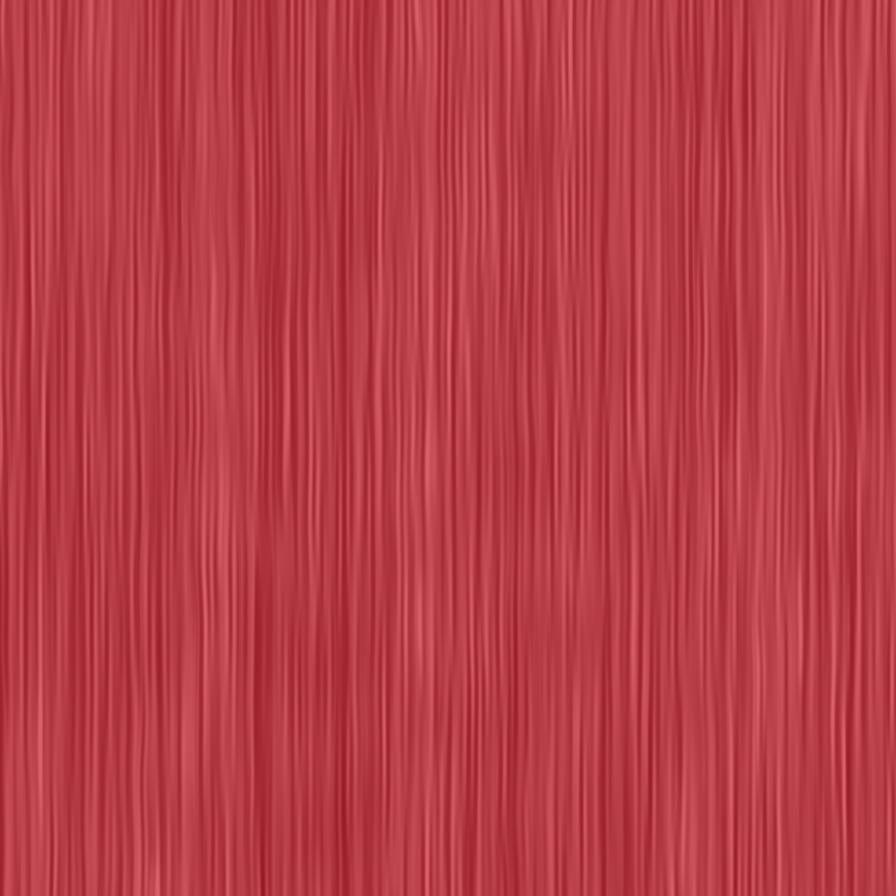
This texture is drawn by a Shadertoy shader. Its source:

```glsl
const vec3 DARK_RED = vec3(0.665, 0.185, 0.226);
const vec3 PALE_RED = vec3(0.808, 0.332, 0.368);
const float MEAN_TONE = 0.40;

// Streak layers: columns across the canvas, segments along its height
const vec2 HAIR_SCALE = vec2(245.0, 6.5);
const vec2 FIBER_SCALE = vec2(140.0, 3.8);
const vec2 STRAND_SCALE = vec2(75.0, 2.6);
const vec2 BAND_SCALE = vec2(26.0, 2.4);
const vec2 CLOUD_SCALE = vec2(17.0, 11.0);
const vec2 GLINT_SCALE = vec2(130.0, 4.5);
const vec2 GROOVE_SCALE = vec2(130.0, 1.2);

const float HAIR_AMOUNT = 0.54;
const float FIBER_AMOUNT = 0.30;
const float STRAND_AMOUNT = 0.17;
const float BAND_AMOUNT = 0.12;
const float CLOUD_AMOUNT = 0.10;
const float GLINT_AMOUNT = 0.50;
const float GROOVE_AMOUNT = 0.45;

const vec2 SWAY_SCALE = vec2(32.0, 13.0);
const float SWAY_AMOUNT = 0.0013;

float hash(vec2 p) {
    return fract(sin(dot(p, vec2(127.1, 311.7))) * 43758.5453);
}

// Smooth noise along one column, shifted so that segment ends do not line up
float columnNoise(float column, float y, float seed) {
    y += 17.0 * hash(vec2(column, seed + 0.5));
    float cell = floor(y);
    float blend = smoothstep(0.0, 1.0, y - cell);
    vec2 key = vec2(column + seed * 37.0, cell);
    return mix(hash(key), hash(key + vec2(0.0, 1.0)), blend);
}

// Streaked noise from -1 to 1
float streaks(vec2 p, float seed) {
    float column = floor(p.x);
    float blend = smoothstep(0.0, 1.0, p.x - column);
    float left = columnNoise(column, p.y, seed);
    float right = columnNoise(column + 1.0, p.y, seed);
    return 2.0 * mix(left, right, blend) - 1.0;
}

// Streaks set against their neighbours, which leaves only narrow lines
float crispStreaks(vec2 p, float seed) {
    vec2 side = vec2(1.0, 0.0);
    float around = streaks(p - side, seed) + streaks(p + side, seed);
    return streaks(p, seed) - 0.5 * around;
}

void mainImage(out vec4 fragColor, in vec2 fragCoord) {
    vec2 uv = fragCoord / iResolution.y;

    // Gentle sideways drift of the grain
    vec2 p = uv;
    p.x += SWAY_AMOUNT * streaks(uv * SWAY_SCALE, 1.0);

    // Layered grain, from hairlines to broad bands
    float clouds = streaks(uv * CLOUD_SCALE, 2.0);
    float bands = streaks(p * BAND_SCALE, 3.0);
    float tone = MEAN_TONE;
    tone += HAIR_AMOUNT * crispStreaks(p * HAIR_SCALE, 4.0);
    tone += FIBER_AMOUNT * crispStreaks(p * FIBER_SCALE, 5.0);
    tone += STRAND_AMOUNT * streaks(p * STRAND_SCALE, 6.0);
    tone += BAND_AMOUNT * bands + CLOUD_AMOUNT * clouds;

    // Sparse pale glints in the lighter areas, and long dark grooves
    float glint = smoothstep(0.40, 0.90, streaks(p * GLINT_SCALE, 7.0));
    float groove = smoothstep(0.45, 0.90, streaks(p * GROOVE_SCALE, 8.0));
    tone += GLINT_AMOUNT * glint * smoothstep(-0.1, 0.7, bands + 0.5 * clouds);
    tone -= GROOVE_AMOUNT * groove;

    // Soft floor keeps the darkest grain a saturated red
    tone = max(tone, 0.5 * tone - 0.05);
    fragColor = vec4(mix(DARK_RED, PALE_RED, min(tone, 1.3)), 1.0);
}
```
